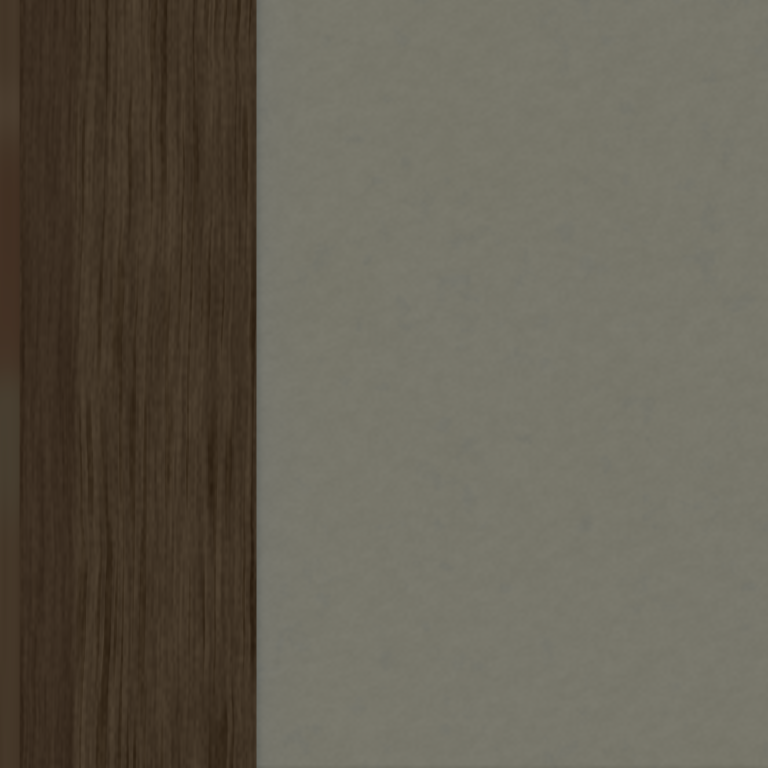
Give the GLSL for this texture, as a three.js fragment shader.

```glsl
// Dark vertical wood-grain panel beside a softly mottled grey-olive plaster wall.
varying vec2 vUv;

const float STRIP_EDGE = 0.0255;
const float WALL_EDGE = 0.334;

float hash(vec2 p) {
  vec3 q = fract(vec3(p.xyx) * 0.1031);
  q += dot(q, q.yzx + 33.33);
  return fract((q.x + q.y) * q.z);
}

float noise(vec2 p) {
  vec2 cell = floor(p);
  vec2 f = fract(p);
  f = f * f * (3.0 - 2.0 * f);
  float low = mix(hash(cell), hash(cell + vec2(1.0, 0.0)), f.x);
  float high = mix(hash(cell + vec2(0.0, 1.0)), hash(cell + vec2(1.0, 1.0)), f.x);
  return mix(low, high, f.y);
}

float fbm(vec2 p) {
  float sum = 0.0;
  float gain = 0.5;
  for (int i = 0; i < 4; i++) {
    sum += gain * noise(p);
    p = p * 2.03 + vec2(17.3, 9.1);
    gain *= 0.5;
  }
  return sum / 0.9375;
}

// Soft step centred on an edge
float edge(float at, float softness, float x) {
  return smoothstep(at - softness, at + softness, x);
}

// Soft bump around a centre
float bump(float center, float width, float x) {
  float d = (x - center) / width;
  return exp(-d * d);
}

vec3 woodColor(vec2 p) {
  // Fibres lean slightly and waver along their length
  float x = p.x - 0.012 * p.y + 0.007 * (noise(vec2(p.x * 9.0, p.y * 4.0)) - 0.5);
  x += 0.0025 * (noise(vec2(p.x * 30.0, p.y * 18.0)) - 0.5);
  float bands = noise(vec2(x * 55.0, p.y * 2.0));
  float fibres = noise(vec2(x * 190.0, p.y * 4.0 + 40.0));
  float threads = noise(vec2(x * 340.0, p.y * 13.0 + 80.0));
  float flecks = noise(vec2(x * 290.0, p.y * 120.0));

  float pale = edge(0.098, 0.012, p.x);
  vec3 color = mix(vec3(0.228, 0.176, 0.127), vec3(0.257, 0.207, 0.151), pale);
  float grain = 0.018 * (bands - 0.5) + 0.042 * (fibres - 0.5)
              + 0.044 * (threads - 0.5) + 0.036 * (flecks - 0.5);
  color += grain * mix(0.75, 1.0, pale) * vec3(1.0, 0.96, 0.84);

  // Thin dark pores run on along the grain, broken by small gaps
  float lines = smoothstep(0.60, 0.88, noise(vec2(x * 215.0, p.y * 5.0 + 130.0)));
  float gaps = 0.55 + 0.45 * noise(vec2(x * 215.0, p.y * 60.0));
  color -= 0.055 * lines * gaps * mix(0.3, 1.0, pale);

  // Long seams and the shaded right border
  color -= 0.012 * bump(0.092, 0.003, p.x);
  color -= 0.020 * bump(0.029, 0.003, p.x);
  color -= vec3(0.040, 0.038, 0.033) * bump(0.330, 0.0035, p.x);
  return color;
}

vec3 stripColor(vec2 p) {
  vec3 brown = vec3(0.268, 0.214, 0.158);
  vec3 russet = vec3(0.262, 0.190, 0.138);
  vec3 olive = vec3(0.275, 0.238, 0.182);
  float redSpan = edge(0.53, 0.05, p.y) * (1.0 - edge(0.80, 0.06, p.y));
  float oliveSpan = edge(0.33, 0.06, p.y) * (1.0 - edge(0.50, 0.03, p.y));
  vec3 color = mix(brown, russet, redSpan);
  color = mix(color, olive, oliveSpan);
  color += 0.025 * bump(0.86, 0.04, p.y);
  color += 0.014 * (noise(vec2(p.x * 160.0, p.y * 4.0)) - 0.5);
  return color - 0.012 * edge(0.022, 0.004, p.x);
}

vec3 wallColor(vec2 p) {
  vec3 color = vec3(0.469, 0.463, 0.415);
  // Broad uneven tint, then fine plaster texture
  float tint = fbm(p * 5.0 + 5.0) - 0.5;
  color += tint * vec3(0.004, 0.005, 0.012);
  vec2 slanted = vec2(p.x + 0.35 * p.y, p.y - 0.35 * p.x);
  color += 0.022 * (fbm(slanted * vec2(55.0, 90.0)) - 0.5);
  color += 0.011 * (noise(p * 210.0) - 0.5);
  float stain = smoothstep(0.62, 0.85, fbm(p * 38.0 + 60.0));
  color -= stain * vec3(0.014, 0.010, 0.002);

  // Cool reflected shade beside the panel
  float fromPanel = max(p.x - WALL_EDGE, 0.0);
  color += vec3(-0.012, -0.008, 0.007) * exp(-fromPanel / 0.03);
  color -= vec3(0.045, 0.036, 0.030) * bump(0.0, 0.006, fromPanel);
  return color - 0.025 * (1.0 - smoothstep(0.0, 0.006, p.y));
}

void main() {
  vec2 p = vUv;
  vec3 color = mix(stripColor(p), woodColor(p), edge(STRIP_EDGE, 0.0012, p.x));
  color = mix(color, wallColor(p), edge(WALL_EDGE, 0.0014, p.x));
  gl_FragColor = vec4(color, 1.0);
}
```
